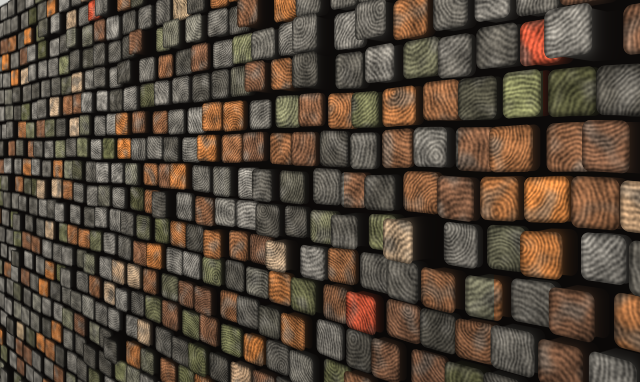
Give the GLSL for this texture, as a Shadertoy shader.

```glsl
// A wall of weathered timber ends receding to the left, about 29 by 7 to 23 blocks.
// Screen points map to a perspective grid; nearby blocks are painted back to front
// as rounded boxes pushed out by random depths, with ring grain on each face.

const float HORIZON = 0.611;        // eye level, in canvas heights
const float ROW_LEFT = 0.0437;      // row height at the left edge
const float ROW_GROWTH = 0.0645;    // gain in row height per unit of x
const float COLUMN_SCALE = 8.41;    // sets the number of columns
const float COLUMN_POWER = 0.6;     // foreshortening of the columns
const float TOP_ROW = 8.0;          // last row above eye level
const float CORNER = 0.15;          // corner radius, in cells
const float MAX_JUT = 0.85;         // longest push out of the wall, in cells
const float RING_CONTRAST = 0.17;
const float WARM_LEFT = 0.24;       // share of warm timber at either end
const float WARM_RIGHT = 0.56;

const vec3 GAP = vec3(0.045, 0.036, 0.032);
const vec3 SKY = vec3(0.78, 0.78, 0.76);
const vec3 CHARCOAL = vec3(0.29, 0.275, 0.245);
const vec3 GREY = vec3(0.53, 0.51, 0.475);
const vec3 BROWN = vec3(0.45, 0.32, 0.24);
const vec3 ORANGE = vec3(0.76, 0.47, 0.24);
const vec3 RED = vec3(0.72, 0.31, 0.21);
const vec3 PALE = vec3(0.74, 0.62, 0.49);
const vec3 OLIVE_TINT = vec3(0.92, 0.96, 0.70);

vec4 hash4(vec2 p) {
    vec4 q = fract(p.xyxy * vec4(0.1031, 0.1030, 0.0973, 0.1099));
    q += dot(q, q.wzxy + 33.33);
    return fract((q.xxyz + q.yzzw) * q.zywx);
}

float gradientAt(vec2 corner, vec2 offset) {
    float angle = 6.2832 * hash4(corner).x;
    return dot(vec2(cos(angle), sin(angle)), offset);
}

float gradientNoise(vec2 p) {
    vec2 i = floor(p), f = p - i;
    vec2 w = f * f * f * (f * (f * 6.0 - 15.0) + 10.0);
    vec2 e = vec2(1.0, 0.0);
    return mix(mix(gradientAt(i, f), gradientAt(i + e, f - e), w.x),
               mix(gradientAt(i + e.yx, f - e.yx), gradientAt(i + 1.0, f - 1.0), w.x), w.y);
}

float roundedBox(vec2 p, vec2 halfSize) {
    vec2 q = abs(p) - halfSize + CORNER;
    return length(max(q, 0.0)) + min(max(q.x, q.y), 0.0) - CORNER;
}

// Base tone of one block
vec3 timberTone(vec2 id, float warmShare) {
    vec4 r = hash4(id + 71.3);
    vec3 tint = mix(vec3(1.0), OLIVE_TINT, smoothstep(0.65, 1.0, r.z));
    vec3 cool = mix(CHARCOAL, GREY, r.y) * tint;
    vec3 warm = mix(BROWN, ORANGE, r.y * r.y);
    warm = mix(warm, RED, step(0.94, r.z));
    vec3 tone = r.x < warmShare ? warm : cool;
    return mix(tone, PALE, 0.85 * step(0.94, r.w));
}

// Growth rings, stains and weathering over the base tone
vec3 timberFace(vec2 q, vec2 id, vec3 tone, float pixel) {
    vec4 r = hash4(id + 19.7);
    vec2 seed = q + r.xy * 57.0;
    float angle = 6.2832 * r.y;
    vec2 heart = vec2(cos(angle), sin(angle)) * mix(0.25, 1.4, r.z);
    float radius = length(q - heart) + 0.06 * gradientNoise(seed * 4.0);
    float ring = sin(radius * mix(48.0, 85.0, r.w));
    float ringFade = 1.0 - smoothstep(0.03, 0.11, pixel);
    float stain = gradientNoise(seed * 2.6);
    float speck = gradientNoise(seed * 15.0) * ringFade;
    float weathered = smoothstep(-0.05, 0.5, gradientNoise(seed * 2.0 + 9.0));
    vec3 colour = mix(tone, 0.8 * GREY, 0.6 * weathered);
    return colour * (1.0 + RING_CONTRAST * ring * ringFade + 0.5 * stain + 0.3 * speck);
}

void mainImage(out vec4 fragColor, in vec2 fragCoord) {
    vec2 p = fragCoord / iResolution.y;
    float across = fragCoord.x / iResolution.x;
    float rise = p.y - HORIZON;

    // Perspective grid with slightly wavy rows
    float rowHeight = ROW_LEFT + ROW_GROWTH * p.x;
    vec2 cell = vec2(-COLUMN_SCALE * pow(rowHeight, -COLUMN_POWER), rise / rowHeight);
    vec2 footprint = fwidth(cell);
    float pixel = 0.5 * (footprint.x + footprint.y);
    float skyEdge = TOP_ROW + 0.5;
    vec3 colour = mix(GAP, SKY, smoothstep(skyEdge - pixel, skyEdge + pixel, cell.y));
    cell.y += 0.12 * gradientNoise(cell * vec2(0.35, 0.3));

    float warmShare = mix(WARM_LEFT, WARM_RIGHT, across);
    float side = rise < 0.0 ? -1.0 : 1.0;
    float nearestRow = floor(cell.y + 0.5);

    // Paint rows towards eye level, and columns from left to right
    for (int j = 0; j < 3; j++) {
        float row = nearestRow + side * float(1 - j);
        if (row > TOP_ROW) continue;
        float shift = hash4(vec2(row, 5.0)).x;
        float nearestColumn = floor(cell.x + shift + 0.5);
        for (int i = -1; i <= 2; i++) {
            vec2 id = vec2(nearestColumn + float(i), row);
            vec4 r = hash4(id + 3.1);
            vec4 s = hash4(id + 41.9);
            vec2 centre = id - vec2(shift, 0.0) + (r.xy - 0.5) * vec2(0.20, 0.08);
            vec2 halfSize = vec2(0.41, 0.42) + s.xy * vec2(0.08, 0.04);
            float jut = 0.04 + 0.28 * r.z + (MAX_JUT - 0.32) * smoothstep(0.86, 1.0, r.w);
            vec2 push = jut * vec2(-1.0, rise);

            // Shaft swept from the wall to the face
            vec2 q = cell - centre;
            float along = clamp(dot(q, push) / dot(push, push), 0.0, 1.0);
            float shaft = roundedBox(q - push * along, halfSize);
            float face = roundedBox(q - push, halfSize);
            if (min(shaft, face) > pixel) continue;

            vec3 tone = timberTone(id, warmShare);
            vec3 shaftColour = mix(GAP, tone * 0.32, exp(-7.0 * max(face, 0.0)));
            colour = mix(colour, shaftColour, 1.0 - smoothstep(-0.6 * pixel, 0.6 * pixel, shaft));

            // Front face with worn, darker rim
            float rim = mix(0.55, 1.0, smoothstep(0.0, 0.11, -face));
            vec3 faceColour = timberFace(q - push, id, tone, pixel) * rim;
            faceColour *= 1.0 + 0.14 * dot(q - push, vec2(-0.6, 0.8));
            colour = mix(colour, faceColour, 1.0 - smoothstep(-0.6 * pixel, 0.6 * pixel, face));
        }
    }

    // Light falls off towards the floor
    colour *= mix(0.88, 1.06, smoothstep(0.0, 0.7, p.y));
    fragColor = vec4(clamp(colour, 0.0, 1.0), 1.0);
}
```
